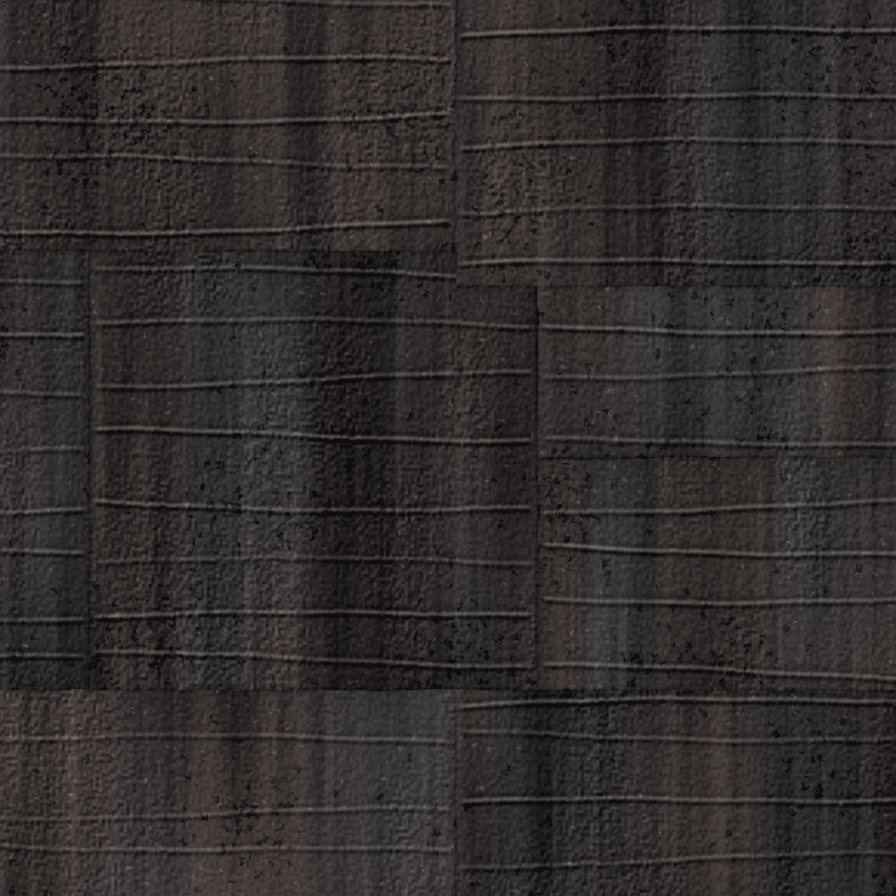
Write a WebGL 2 fragment shader that draws this texture.

```glsl
#version 300 es
precision highp float;
// Dark weathered metal sheets in a staggered layout, crossed by thin bent ridges.
// Layered value noise gives vertical streaks and embossed grain; cellular noise
// scatters pits and flecks; ridges are jittered repeats inside each sheet.
uniform vec2 u_resolution;
out vec4 fragColor;

struct Sheet { vec2 low; vec2 high; float seed; };

float hash(vec2 p) {
  vec3 q = fract(p.xyx * vec3(0.1031, 0.1030, 0.0973));
  q += dot(q, q.yzx + 33.33);
  return fract((q.x + q.y) * q.z);
}

float noise(vec2 p) {
  vec2 cell = floor(p), f = fract(p);
  f = f * f * (3.0 - 2.0 * f);
  float bottom = mix(hash(cell), hash(cell + vec2(1, 0)), f.x);
  float top = mix(hash(cell + vec2(0, 1)), hash(cell + vec2(1, 1)), f.x);
  return mix(bottom, top, f.y);
}

// Distance to the nearest scattered point, and that point's random value
vec2 cellular(vec2 p) {
  vec2 cell = floor(p), nearest = vec2(9.0, 0.0);
  for (int j = -1; j <= 1; j++)
    for (int i = -1; i <= 1; i++) {
      vec2 c = cell + vec2(i, j);
      vec2 point = c + 0.15 + 0.7 * vec2(hash(c + 17.0), hash(c + 53.0));
      float d = length(p - point);
      if (d < nearest.x) nearest = vec2(d, hash(c + 91.0));
    }
  return nearest;
}

// Three rows of sheets; the middle row is shifted and its right part split
Sheet findSheet(vec2 p) {
  float topSeam = p.x > 0.51 ? 0.68 : 0.72;
  vec2 rows = vec2(0.23, topSeam), columns = vec2(-0.05, 0.508);
  float seed = 1.0;
  if (p.y < rows.x) rows = vec2(-0.05, rows.x);
  else if (p.y > topSeam) { rows = vec2(topSeam, 1.05); seed = 3.0; }
  else {
    seed = 21.0;
    columns = p.x < 0.1 ? vec2(-0.05, 0.1) : vec2(0.1, 0.6);
    if (p.x > 0.6) rows = p.y < 0.49 ? vec2(rows.x, 0.49) : vec2(0.49, rows.y);
  }
  if (p.x > columns.y) columns = vec2(columns.y, 1.05);
  return Sheet(vec2(columns.x, rows.x), vec2(columns.y, rows.y),
               seed + floor(30.0 * columns.x) + floor(9.0 * rows.x));
}

float bump(float d, float width) { return exp(-d * d / (width * width)); }

// Lit crest with a shadow underneath, each ridge tilted and bent on its own
float ridges(vec2 p, Sheet s, float spacing) {
  float row = floor((p.y - s.low.y) / spacing), light = 0.0;
  for (int k = -1; k <= 1; k++) {
    vec2 id = vec2(row + float(k), s.seed);
    float tilt = (hash(id + 3.0) - 0.5) * 0.045 * (p.x - 0.5 * (s.low.x + s.high.x));
    float bend = 0.004 * sin(p.x * 9.0 + 6.3 * hash(id + 5.0))
               + 0.0007 * sin(p.x * 41.0 + 6.3 * hash(id + 8.0));
    float base = s.low.y + (id.x + 0.5 + 0.45 * (hash(id) - 0.5)) * spacing;
    float d = p.y - base - tilt - bend;
    float strength = mix(0.6, 1.1, hash(id + 11.0))
                   * mix(0.75, 1.15, noise(vec2(p.x * 9.0, base * 90.0)));
    light += strength * (0.15 * bump(d, 0.0024) - 0.12 * bump(d + 0.0046, 0.0026)
                         - 0.04 * bump(d - 0.0048, 0.003));
  }
  float inset = min(p.x - s.low.x, s.high.x - p.x);
  return light * smoothstep(0.002, 0.012, inset);
}

float embossedGrain(vec2 q) {
  vec2 lightStep = vec2(0.4, -0.45);
  return noise(q + lightStep) - noise(q - lightStep);
}

// Vertical streaks from broad bands down to hairlines
float streaks(vec2 q) {
  float sum = 0.0, amplitude = 0.07, frequency = 18.0;
  for (int i = 0; i < 4; i++) {
    sum += amplitude * (noise(q * vec2(frequency, 2.0 + 0.025 * frequency)) - 0.5);
    frequency *= 2.3;
    amplitude *= 0.85;
    q += 3.7;
  }
  return sum;
}

void main() {
  vec2 p = gl_FragCoord.xy / u_resolution;
  vec2 warp = vec2(noise(p.yx * 45.0), noise(p * 45.0 + 9.0)) - 0.5;
  vec2 ragged = p + 0.003 * warp;
  Sheet s = findSheet(ragged);
  vec2 q = p + s.seed * vec2(0.37, 0.61);

  // Stains, streaks and sheet brightness
  float tone = 0.182 + 0.03 * (hash(vec2(s.seed, 4.0)) - 0.5);
  tone += 0.075 * (noise(q * vec2(6.0, 4.0) + 30.0) - 0.5) + streaks(q);

  // Fine grain, stronger in worn patches
  float worn = smoothstep(0.35, 0.9, noise(q * vec2(14.0, 7.0) + 70.0));
  tone += mix(0.055, 0.12, worn) * embossedGrain(p * vec2(290.0, 270.0));
  tone += 0.05 * (noise(p * vec2(350.0, 300.0) + 20.0) - 0.5);

  // Irregular dark pits in clusters, and small bright flecks
  float cluster = smoothstep(0.55, 0.95, noise(q * vec2(9.0, 7.0) + 15.0));
  vec2 ripple = vec2(noise(p * 260.0), noise(p * 260.0 + 40.0)) - 0.5;
  vec2 pit = cellular(p * vec2(110.0, 95.0) + 0.8 * ripple);
  tone -= 0.10 * step(pit.y, 0.015 + 0.4 * cluster) * (1.0 - smoothstep(0.15, 0.5, pit.x));
  vec2 fleck = cellular(p * 120.0 + 40.0 + 0.6 * ripple);
  tone += 0.10 * step(0.965, fleck.y) * (1.0 - smoothstep(0.1, 0.35, fleck.x));

  // Ridges and soft seams
  tone += ridges(p, s, 0.062);
  vec2 border = min(ragged - s.low, s.high - ragged);
  float seam = min(border.x, border.y);
  tone -= 0.04 * bump(seam, 0.002) + 0.02 * exp(-seam / 0.02);

  // Rusty brown to cool steel tint
  float cool = smoothstep(0.25, 0.85, noise(q * vec2(14.0, 2.0) + 50.0));
  vec3 tint = mix(vec3(1.10, 0.98, 0.95), vec3(1.03, 0.98, 1.02), cool);
  fragColor = vec4(max(tone, 0.05) * tint, 1.0);
}
```
